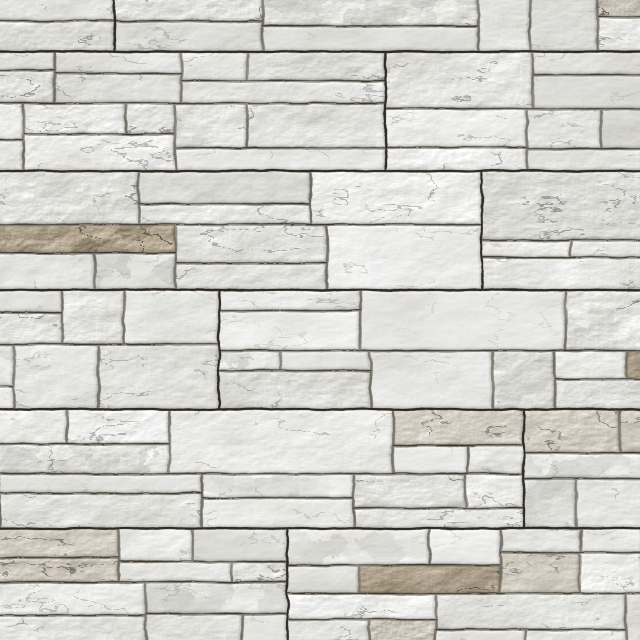
A three.js fragment shader for this texture:

```glsl
// Whitewashed ledgestone cladding: staggered panels of thin split-face stones.
varying vec2 vUv;

const float ROW_HEIGHT = 0.1862;
const float FIRST_SEAM = 0.0807;
const float BLOCK_WIDTH = 0.27;
const vec3 CHALK = vec3(0.92, 0.92, 0.91);
const vec3 PALE_GREY = vec3(0.85, 0.85, 0.83);
const vec3 SAND = vec3(0.79, 0.76, 0.71);
const vec3 UMBER = vec3(0.66, 0.61, 0.53);
const vec3 GROUT = vec3(0.43, 0.41, 0.37);
const vec3 SEAM = vec3(0.16, 0.14, 0.12);

float hash(vec2 p) {
  return fract(sin(dot(p, vec2(127.1, 311.7))) * 43758.5453);
}

float noise(vec2 p) {
  vec2 i = floor(p), f = fract(p);
  f = f * f * (3.0 - 2.0 * f);
  return mix(mix(hash(i), hash(i + vec2(1.0, 0.0)), f.x),
             mix(hash(i + vec2(0.0, 1.0)), hash(i + 1.0), f.x), f.y);
}

float fbm(vec2 p) {
  float sum = 0.0, amp = 0.5;
  for (int i = 0; i < 5; i++) {
    sum += amp * noise(p);
    p = p * 2.03 + 17.3;
    amp *= 0.55;
  }
  return sum;
}

// Random tone of the nearest chipped facet
float facetTone(vec2 p) {
  float nearest = 9.0, tone = 0.0;
  for (int y = -1; y <= 1; y++) {
    for (int x = -1; x <= 1; x++) {
      vec2 c = floor(p) + vec2(float(x), float(y));
      float d = length(c + vec2(hash(c), hash(c + 41.0)) - p);
      if (d < nearest) { nearest = d; tone = hash(c + 83.0); }
    }
  }
  return tone;
}

// Horizontal position of the panel joint in each row
float panelJoint(float row) {
  return row < 0.5 ? 0.178 : row < 1.5 ? 0.602 : row < 2.5 ? 0.753 :
         row < 3.5 ? 0.342 : row < 4.5 ? 0.818 : 0.449;
}

// Keeps the part of a span that holds t
vec2 cutSpan(vec2 span, float at, float t) {
  return t < at ? vec2(span.x, at) : vec2(at, span.y);
}

float blockEdge(float i, vec2 key) {
  float jitter = 0.5 * (hash(key + i * 1.37) - 0.5);
  return BLOCK_WIDTH * (i + (abs(i) < 0.5 ? 0.0 : jitter));
}

// Splits panels into blocks, courses and stones; returns key, stone and seam distance
vec2 findStone(vec2 p, out vec4 box, out float seam) {
  float row = floor((p.y - FIRST_SEAM) / ROW_HEIGHT) + 1.0;
  float top = FIRST_SEAM + (row - 1.0) * ROW_HEIGHT;
  float u = p.x - panelJoint(row);
  vec2 key = vec2(row * 7.0 + step(0.0, u) * 3.0, 2.0);
  vec2 ys = vec2(top, top + ROW_HEIGHT);
  seam = min(abs(u), min(p.y - ys.x, ys.y - p.y));
  ys = cutSpan(ys, top + ROW_HEIGHT * mix(0.42, 0.6, hash(key)), p.y);
  key.y += 5.0 * step(top + 0.001, ys.x);

  float i = floor(u / BLOCK_WIDTH + 0.5);
  i -= step(u, blockEdge(i, key));
  vec2 xs = vec2(blockEdge(i, key), blockEdge(i + 1.0, key));
  key += vec2(i * 13.0, i * 1.7);
  if (hash(key + 3.0) > 0.3) {
    float at = mix(ys.x, ys.y, mix(0.33, 0.67, hash(key + 5.0)));
    ys = cutSpan(ys, at, p.y);
    key.y += 0.31 + step(at, p.y);
  }
  if (hash(key + 9.0) > 0.6) {
    float at = mix(xs.x, xs.y, mix(0.3, 0.7, hash(key + 11.0)));
    xs = cutSpan(xs, at, u);
    key.x += 0.43 + step(at, u);
  }
  box = vec4(u - xs.x, xs.y - u, p.y - ys.x, ys.y - p.y);
  return key;
}

void main() {
  vec2 p = vec2(vUv.x, 1.0 - vUv.y);
  vec2 wobble = vec2(fbm(p * 38.0), fbm(p * 30.0 + 60.0)) - 0.55;
  vec4 box;
  float seam;
  vec2 key = findStone(p + wobble * vec2(0.007, 0.004), box, seam);
  float edge = min(min(box.x, box.y), min(box.z, box.w));

  // Stone tint and blotches
  float kind = hash(key + 21.0);
  vec3 color = mix(PALE_GREY, CHALK, hash(key + 23.0));
  color = mix(color, SAND, 0.85 * step(0.86, kind));
  color = mix(color, UMBER, step(0.95, kind));
  float blotch = fbm(p * vec2(9.0, 20.0) + key);
  color += (blotch - 0.5) * vec3(0.10, 0.11, 0.13);

  // Split-face relief, lit from above left
  float rough = mix(0.25, 1.0, hash(key + 27.0)) + 0.5 * step(0.86, kind);
  vec2 g = p * vec2(32.0, 52.0) + key * 3.0;
  color += rough * 0.55 * (fbm(g) - fbm(g - vec2(0.07, 0.14)));
  float chipped = step(0.78, hash(key + 31.0));
  color += chipped * 0.09 * (facetTone(p * vec2(24.0, 30.0) + wobble * 1.5) - 0.5);

  // Broken crevices
  float vein = abs(fbm(p * vec2(11.0, 27.0) + key * 2.0) - 0.52);
  float broken = smoothstep(0.5, 0.68, noise(p * vec2(22.0, 35.0) + key));
  color *= 1.0 - 0.32 * rough * broken * (1.0 - smoothstep(0.003, 0.018, vein));

  // Worn bevels, grout and panel seams
  color += 0.05 * (1.0 - smoothstep(0.002, 0.008, box.z));
  color *= 1.0 - 0.16 * (1.0 - smoothstep(0.001, 0.008, min(box.w, box.y)));
  float depth = mix(0.65, 1.0, noise(p * 25.0));
  color = mix(color, GROUT, depth * (1.0 - smoothstep(0.0008, 0.0034, edge)));
  float shadow = 1.0 - smoothstep(0.0004, 0.0022, box.w);
  color = mix(color, SEAM, 0.75 * depth * shadow);
  color = mix(color, SEAM, 0.9 * (1.0 - smoothstep(0.0007, 0.0024, seam)));
  gl_FragColor = vec4(clamp(color, 0.0, 1.0), 1.0);
}
```
